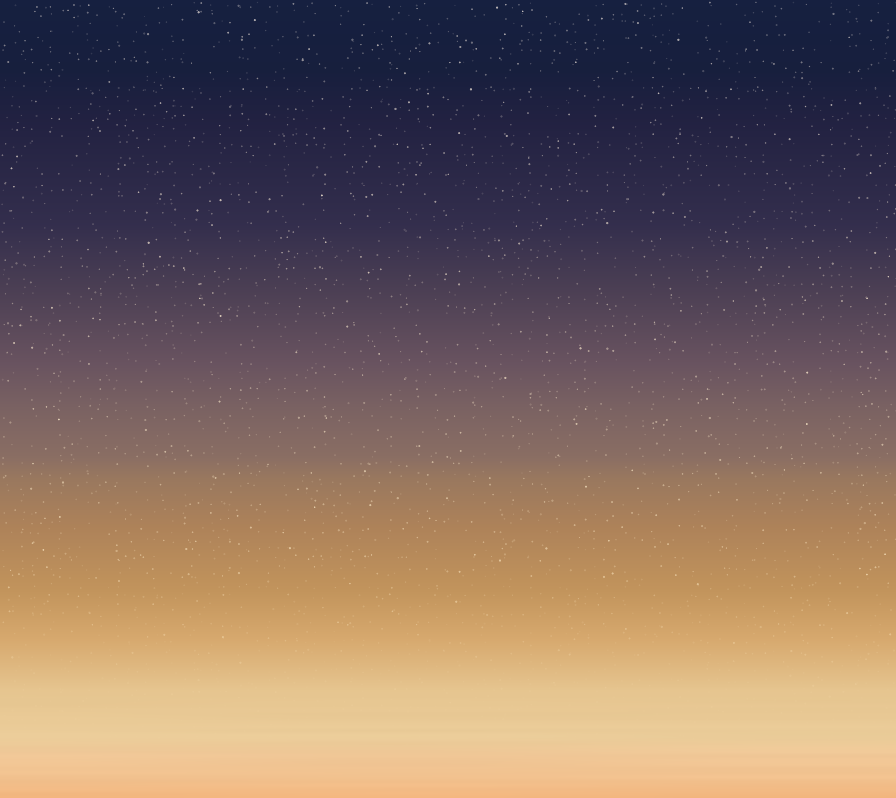
Write a Shadertoy shader that draws this background.

```glsl
// A starry dusk sky: a vertical gradient from navy through mauve and ochre
// to a peach horizon, built from chained colour ramps. Jittered grid cells
// scatter the stars, and stretched noise adds faint haze bands low down.

// Integer hash giving three values in 0..1 per cell and layer.
vec3 hash3(ivec2 cell, int layer) {
    uvec3 v = uvec3(ivec3(cell, layer) + 4096);
    v = v * 1664525u + 1013904223u;
    v.x += v.y * v.z; v.y += v.z * v.x; v.z += v.x * v.y;
    v ^= v >> 16u;
    v.x += v.y * v.z; v.y += v.z * v.x; v.z += v.x * v.y;
    return vec3(v >> 8u) / 16777216.0;
}

// Linear blend towards a new colour between two heights.
vec3 ramp(vec3 below, vec3 above, float low, float high, float y) {
    return mix(below, above, clamp((y - low) / (high - low), 0.0, 1.0));
}

// Sky colour from the horizon (0) to the zenith (1).
vec3 skyColor(float y) {
    vec3 sky = vec3(0.95, 0.71, 0.49);
    sky = ramp(sky, vec3(0.95, 0.76, 0.56), 0.000, 0.025, y);
    sky = ramp(sky, vec3(0.94, 0.78, 0.59), 0.025, 0.054, y);
    sky = ramp(sky, vec3(0.92, 0.80, 0.60), 0.054, 0.076, y);
    sky = ramp(sky, vec3(0.90, 0.77, 0.56), 0.076, 0.135, y);
    sky = ramp(sky, vec3(0.84, 0.66, 0.43), 0.135, 0.200, y);
    sky = ramp(sky, vec3(0.76, 0.58, 0.36), 0.200, 0.260, y);
    sky = ramp(sky, vec3(0.68, 0.51, 0.35), 0.260, 0.340, y);
    sky = ramp(sky, vec3(0.60, 0.47, 0.37), 0.340, 0.400, y);
    sky = ramp(sky, vec3(0.54, 0.43, 0.39), 0.400, 0.428, y);
    sky = ramp(sky, vec3(0.48, 0.385, 0.385), 0.428, 0.487, y);
    sky = ramp(sky, vec3(0.41, 0.325, 0.375), 0.487, 0.545, y);
    sky = ramp(sky, vec3(0.30, 0.25, 0.33), 0.545, 0.633, y);
    sky = ramp(sky, vec3(0.20, 0.18, 0.30), 0.633, 0.720, y);
    sky = ramp(sky, vec3(0.13, 0.13, 0.255), 0.720, 0.853, y);
    sky = ramp(sky, vec3(0.09, 0.12, 0.24), 0.853, 0.912, y);
    return ramp(sky, vec3(0.085, 0.125, 0.25), 0.912, 1.000, y);
}

// Smooth value noise.
float noise(vec2 p, int layer) {
    ivec2 cell = ivec2(floor(p));
    vec2 f = fract(p);
    f = f * f * (3.0 - 2.0 * f);
    float bottom = mix(hash3(cell, layer).x, hash3(cell + ivec2(1, 0), layer).x, f.x);
    float top = mix(hash3(cell + ivec2(0, 1), layer).x, hash3(cell + 1, layer).x, f.x);
    return mix(bottom, top, f.y);
}

// One layer of round stars, at most one per grid cell.
float starLayer(vec2 p, float cells, float share, float radius, float pixel, int layer) {
    ivec2 cell = ivec2(floor(p * cells));
    vec3 place = hash3(cell, layer);
    vec3 look = hash3(cell, layer + 50);
    vec2 center = mix(vec2(0.22), vec2(0.78), place.xy);
    float dist = length(fract(p * cells) - center) / cells;
    float size = radius * mix(0.7, 1.2, look.x);
    float disc = 1.0 - smoothstep(size - 0.5 * pixel, size + 0.5 * pixel, dist);
    return disc * step(place.z, share) * mix(0.25, 1.0, look.y * look.y);
}

void mainImage(out vec4 fragColor, in vec2 fragCoord) {
    vec2 p = fragCoord / iResolution.y;
    float pixel = 1.0 / iResolution.y;
    vec3 color = skyColor(p.y);

    // Thin horizontal haze bands near the horizon.
    float haze = noise(p * vec2(2.0, 190.0), 9) - 0.5;
    color += 0.018 * haze * (1.0 - smoothstep(0.06, 0.16, p.y));

    // Stars: each finer layer is denser and dimmer.
    float stars = 0.0;
    for (int i = 0; i < 3; i++) {
        float level = float(i);
        float cells = 31.0 + 27.0 * level;
        float layerLight = starLayer(p, cells, 0.36, 0.0012 - 0.0001 * level, pixel, i);
        stars = max(stars, layerLight * (1.0 - 0.2 * level));
    }
    float fade = smoothstep(0.04, 0.35, p.y);
    vec3 starColor = mix(vec3(1.0, 0.90, 0.70), vec3(0.94, 0.90, 0.87), p.y);
    color = mix(color, starColor, 0.85 * stars * fade);

    fragColor = vec4(color, 1.0);
}
```
